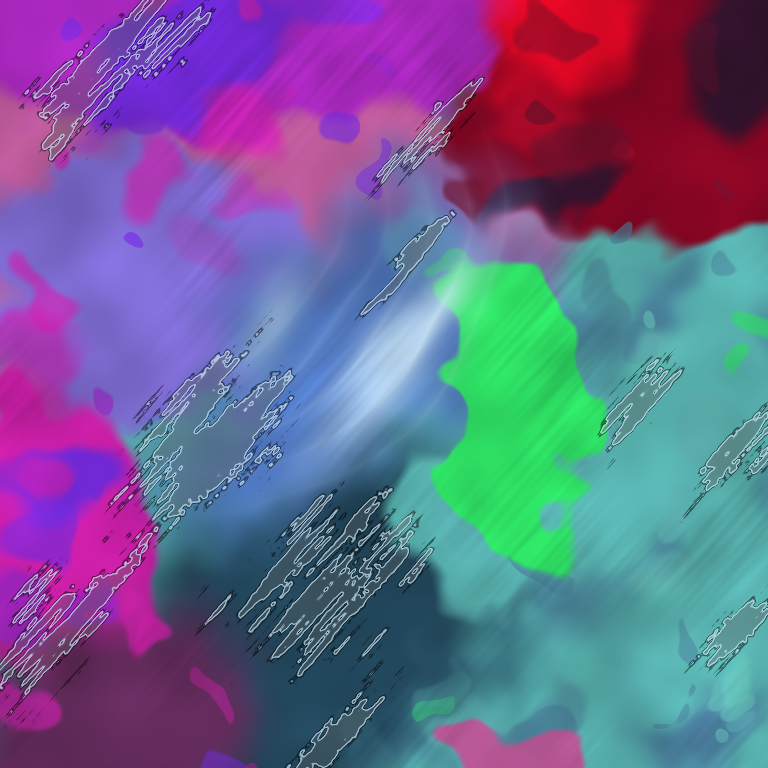
Give the GLSL for this background, as a Shadertoy shader.

```glsl
// Abstract wet-paint collage: lumpy colour washes, pale sheens and diagonal outlined shards.
const float STROKE_ANGLE = 0.84;   // direction of brush grain and shards
const float LINE_WIDTH = 0.0009;   // half width of shard outlines
const float BLOB_COUNT = 110.0;
const float GRAIN = 0.14;
const vec3 TEAL = vec3(0.34, 0.69, 0.68);
const vec3 AQUA = vec3(0.40, 0.78, 0.71);
const vec3 SLATE = vec3(0.27, 0.46, 0.58);
const vec3 DEEP_TEAL = vec3(0.13, 0.27, 0.35);
const vec3 GREEN = vec3(0.18, 0.87, 0.39);
const vec3 BLUE = vec3(0.29, 0.44, 0.72);
const vec3 PERIWINKLE = vec3(0.48, 0.41, 0.80);
const vec3 VIOLET = vec3(0.44, 0.16, 0.84);
const vec3 PURPLE = vec3(0.64, 0.15, 0.72);
const vec3 MAGENTA = vec3(0.80, 0.12, 0.66);
const vec3 ROSE = vec3(0.71, 0.34, 0.58);
const vec3 PLUM = vec3(0.37, 0.16, 0.34);
const vec3 RED = vec3(0.92, 0.03, 0.15);
const vec3 WINE = vec3(0.50, 0.02, 0.13);
const vec3 INK = vec3(0.19, 0.07, 0.17);
const vec3 ASH = vec3(0.36, 0.37, 0.37);
const vec3 PALE = vec3(0.78, 0.89, 0.95);

vec2 hash2(vec2 c) {
    c = vec2(dot(c, vec2(127.1, 311.7)), dot(c, vec2(269.5, 183.3)));
    return fract(sin(c) * 43758.5);
}
// Gradient noise, roughly -0.7 to 0.7
float noise(vec2 p) {
    vec2 i = floor(p), f = p - i, e = vec2(0.0, 1.0);
    vec2 u = f * f * f * (f * (f * 6.0 - 15.0) + 10.0);
    float a = dot(hash2(i) * 2.0 - 1.0, f);
    float b = dot(hash2(i + e.yx) * 2.0 - 1.0, f - e.yx);
    float c = dot(hash2(i + e.xy) * 2.0 - 1.0, f - e.xy);
    float d = dot(hash2(i + e.yy) * 2.0 - 1.0, f - e.yy);
    return mix(mix(a, b, u.x), mix(c, d, u.x), u.y);
}
vec2 noise2(vec2 p) { return vec2(noise(p), noise(p + 37.3)); }

vec2 turn(vec2 p, float angle) {
    float c = cos(angle), s = sin(angle);
    return vec2(c * p.x + s * p.y, c * p.y - s * p.x);
}
// Lays an elliptical pool of pigment; oval holds centre and radii
void wash(inout vec3 col, vec3 pigment, vec2 p, vec4 oval, float angle, float soft) {
    float d = length(turn(p - oval.xy, angle) / oval.zw) - 1.0;
    col = mix(col, pigment, 1.0 - smoothstep(-soft, soft, d));
}
// Gaussian patch stretched along an angle
float glow(vec2 p, vec4 oval, float angle) {
    vec2 q = turn(p - oval.xy, angle) / oval.zw;
    return exp(-dot(q, q));
}
void zone(inout float z, vec2 p, float x, float y, float reach, float width) {
    z = max(z, glow(p, vec4(x, y, reach, width), STROKE_ANGLE));
}
// Positive inside the torn shards
float shardField(vec2 p) {
    float z = 0.0;
    zone(z, p, 0.28, 0.43, 0.19, 0.10);
    zone(z, p, 0.42, 0.24, 0.20, 0.11);
    zone(z, p, 0.54, 0.67, 0.12, 0.02);
    zone(z, p, 0.83, 0.47, 0.09, 0.04);
    zone(z, p, 0.96, 0.41, 0.13, 0.04);
    zone(z, p, 0.16, 0.93, 0.22, 0.08);
    zone(z, p, 0.57, 0.83, 0.11, 0.03);
    zone(z, p, 0.07, 0.18, 0.26, 0.07);
    zone(z, p, 0.45, 0.06, 0.15, 0.03);
    zone(z, p, 0.96, 0.18, 0.10, 0.03);
    vec2 s = turn(p, STROKE_ANGLE);
    float frayed = 0.35 + smoothstep(-0.25, 0.25, noise(p * 9.0 + 2.0));
    float tears = 0.75 * noise(s * vec2(5.0, 26.0)) + 0.2 * noise(p * 55.0) + 0.2 * noise(p * 120.0)
        + frayed * (0.75 * noise(s * vec2(8.0, 85.0) + 9.0) + 0.6 * noise(s * vec2(16.0, 170.0)));
    return 0.66 * z - 0.57 + (0.2 + 0.8 * z) * tears;
}
vec3 paint(vec2 p) {
    vec2 w = p + 0.09 * noise2(p * 4.5) + 0.06 * noise2(p * 12.0 + 5.0) + 0.02 * noise2(p * 25.0);
    vec3 col = mix(TEAL, SLATE, smoothstep(0.0, 0.4, noise(w * 6.0 + 3.0)));
    wash(col, ROSE, w, vec4(0.27, 0.74, 0.46, 0.23), 0.0, 0.1);
    wash(col, PURPLE, w, vec4(0.25, 1.02, 0.52, 0.19), 0.0, 0.07);
    wash(col, VIOLET, w, vec4(0.25, 0.92, 0.17, 0.07), 0.5, 0.25);
    wash(col, WINE, w, vec4(0.87, 0.86, 0.26, 0.18), 0.1, 0.06);
    wash(col, RED, w, vec4(0.72, 0.97, 0.09, 0.075), 0.5, 0.45);
    wash(col, INK, w, vec4(1.0, 0.95, 0.12, 0.1), 0.0, 0.25);
    wash(col, INK, w, vec4(0.73, 0.74, 0.07, 0.02), 0.3, 0.5);
    wash(col, PERIWINKLE, w, vec4(0.19, 0.64, 0.22, 0.18), 0.0, 0.1);
    wash(col, DEEP_TEAL, w, vec4(0.41, 0.17, 0.29, 0.19), 0.7, 0.35);
    wash(col, BLUE, w, vec4(0.45, 0.54, 0.27, 0.15), STROKE_ANGLE, 0.4);
    wash(col, MAGENTA, w, vec4(0.06, 0.30, 0.16, 0.2), 0.0, 0.08);
    wash(col, VIOLET, w, vec4(0.08, 0.38, 0.1, 0.06), 0.0, 0.3);
    wash(col, PLUM, w, vec4(0.12, 0.04, 0.2, 0.15), 0.5, 0.4);
    wash(col, TEAL, w, vec4(0.64, 0.3, 0.1, 0.1), 0.0, 0.15);
    // Scattered droplets, tinted by the side they fall on
    for (float i = 0.0; i < BLOB_COUNT; i++) {
        vec2 c = hash2(vec2(i, 4.0)), h = hash2(vec2(i, 11.0));
        vec3 warm = mix(VIOLET, MAGENTA, smoothstep(0.3, 0.6, h.x));
        vec3 cool = h.x > 0.88 ? GREEN : mix(SLATE, AQUA, h.x);
        vec3 tint = c.x - 0.25 * c.y < 0.32 ? warm : cool;
        if (c.x > 0.6 && c.y > 0.7) tint = mix(INK, RED, 0.75 * h.x);
        float cover = 0.65 * smoothstep(0.2, 0.3, length((c - vec2(0.42, 0.38)) * vec2(1.0, 0.65)));
        float size = mix(0.012, 0.05, h.y * h.y);
        wash(col, mix(col, tint, cover), w, vec4(c, size, size), 0.0, 0.08 + 0.4 * h.x * h.y);
    }
    wash(col, GREEN, w, vec4(0.67, 0.46, 0.21, 0.075), 1.75, 0.05);
    wash(col, ROSE, w, vec4(0.68, 0.05, 0.07, 0.04), 0.0, 0.12);
    return col;
}
void mainImage(out vec4 fragColor, in vec2 fragCoord) {
    vec2 p = fragCoord / iResolution.y, s = turn(p, STROKE_ANGLE);
    vec3 col = paint(p);
    // Soft light strokes and thin curved sheens
    vec2 g = p + 0.03 * noise2(p * 6.0);
    float light = glow(g, vec4(0.52, 0.54, 0.15, 0.034), 0.92)
        + 0.5 * glow(g, vec4(0.36, 0.59, 0.08, 0.035), 1.0);
    for (float i = 0.0; i < 5.0; i++) {
        float ring = abs(distance(g, vec2(0.25, 0.73)) - 0.4 + 0.05 * i);
        light += 0.28 * exp(-ring * 130.0) * glow(p, vec4(0.52, 0.56, 0.2, 0.13), 0.9);
    }
    col = mix(col, PALE, clamp(light * (0.85 + 0.5 * noise(s * vec2(4.0, 30.0))), 0.0, 0.92));
    // Patchy brush grain and broad mottling
    float patches = smoothstep(-0.15, 0.4, noise(p * 5.0 + 50.0));
    col *= 1.0 + GRAIN * patches * (noise(s * vec2(4.0, 50.0)) + noise(s * vec2(9.0, 130.0)))
        + 0.22 * noise(p * 7.0 + 20.0) + 0.12 * noise(p * 16.0);
    // Shards: ashy inside, dark rim, pale hairline outline
    float f = shardField(p), e = 0.0005, pixel = 0.6 / iResolution.y;
    vec2 slope = vec2(shardField(p + vec2(e, 0.0)), shardField(p + vec2(0.0, e))) - f;
    float d = f / max(length(slope) / e, 12.0);
    col = mix(col, mix(col, ASH, 0.4), smoothstep(-pixel, pixel, d));
    col *= 0.5 + 0.5 * smoothstep(0.0, 2.0 * LINE_WIDTH, abs(d + 2.0 * LINE_WIDTH));
    float outline = 1.0 - smoothstep(LINE_WIDTH - pixel, LINE_WIDTH + pixel, abs(d));
    fragColor = vec4(clamp(mix(col, PALE, 0.75 * outline), 0.0, 1.0), 1.0);
}
```
